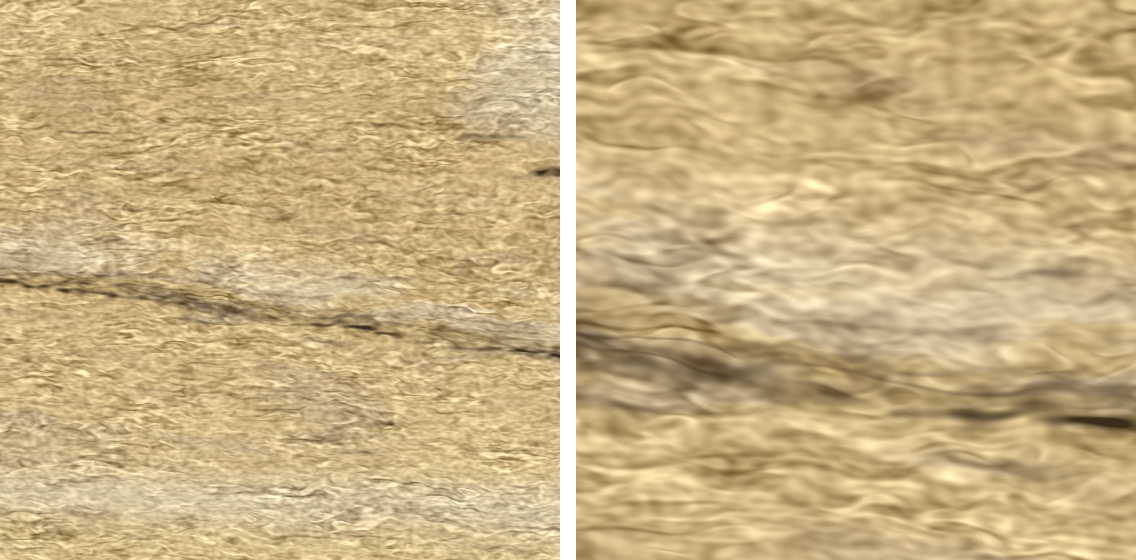
Left: the whole. Right: its middle third, enlarged.
A WebGL 2 fragment shader for this texture:

```glsl
#version 300 es
precision highp float;
// Pale weathered wood with short, crinkled horizontal fibres and a dark slanted seam.
// Stretched gradient noise forms the relief, its zero lines give crisp lit edges, and
// broad masks blend tan, yellow and grey; tapered strokes add the scattered cracks.

#define TAN vec3(0.790, 0.680, 0.480)
#define YELLOW vec3(0.845, 0.750, 0.550)
#define PALE vec3(0.840, 0.780, 0.655)
#define GREY vec3(0.700, 0.615, 0.485)
#define RELIEF 0.27
#define EDGE_LIGHT 0.20
#define SEAM_LEFT 0.500
#define SEAM_SLOPE -0.140
#define CRACKS 16

uniform vec2 u_resolution;
out vec4 fragColor;

float hash(vec2 p) {
    vec3 q = fract(p.xyx * vec3(0.1031, 0.1030, 0.0973));
    q += dot(q, q.yzx + 33.33);
    return fract((q.x + q.y) * q.z);
}

float cornerSlope(vec2 cell, vec2 offset) {
    float angle = 6.28318 * hash(cell);
    return dot(vec2(cos(angle), sin(angle)), offset);
}

// Signed gradient noise, roughly -0.7 to 0.7
float noise(vec2 p) {
    vec2 i = floor(p), f = p - i;
    vec2 w = f * f * f * (f * (f * 6.0 - 15.0) + 10.0);
    vec2 e = vec2(1.0, 0.0);
    return mix(mix(cornerSlope(i, f), cornerSlope(i + e, f - e), w.x),
               mix(cornerSlope(i + e.yx, f - e.yx), cornerSlope(i + 1.0, f - 1.0), w.x), w.y);
}

float cloud(vec2 p) {
    return noise(p) + 0.5 * noise(p * 2.1 + 17.3) + 0.25 * noise(p * 4.3 + 41.7);
}

float bell(float x, float width) {
    x /= width;
    return exp(-x * x);
}

// Soft horizontal stroke that tapers at both ends
float stroke(vec2 p, vec2 centre, float halfLength, float thickness) {
    vec2 d = p - centre;
    float taper = 1.0 - smoothstep(0.2, 1.0, abs(d.x) / halfLength);
    return taper * bell(d.y, thickness * (0.5 + 0.5 * taper));
}

// Fibre relief: long grain, short crinkles and fine fuzz
float fibres(vec2 p) {
    float grain = 0.45 * noise(p * vec2(17.0, 88.0) + 3.1);
    grain += 0.55 * noise(p * vec2(38.0, 128.0) + 11.7);
    grain += 0.60 * noise(p * vec2(85.0, 215.0) + 29.3);
    return grain;
}

// Paired light and dark lines along the zero crossings of the noise
float litEdge(vec2 p, vec2 scale, float seed) {
    float n = noise(p * scale + seed) / 0.16;
    float shown = smoothstep(-0.05, 0.30, noise(p * scale * vec2(0.6, 0.5) + seed + 7.0));
    return 2.0 * n * exp(-n * n) * shown;
}

void main() {
    vec2 uv = gl_FragCoord.xy / u_resolution;

    // Grain tilts with the seam in the lower half and wavers a little
    float tilt = 1.0 - smoothstep(0.45, 0.85, uv.y);
    vec2 p = uv;
    p.y -= 0.45 * SEAM_SLOPE * tilt * uv.x;
    p.y += 0.012 * noise(uv * vec2(5.0, 9.0)) + 0.0055 * noise(uv * vec2(27.0, 42.0));
    float seamY = SEAM_LEFT + SEAM_SLOPE * uv.x + 0.010 * noise(vec2(uv.x * 6.0, 2.7))
                + 0.008 * noise(uv * vec2(24.0, 30.0));
    float fromSeam = uv.y - seamY;

    // Broad tones
    float broad = cloud(p * vec2(2.2, 8.0) + 5.0);
    float streaks = cloud(p * vec2(4.0, 26.0) + 9.0);
    vec3 colour = mix(YELLOW, TAN, smoothstep(0.05, 0.55, uv.y + 0.25 * broad));
    colour = mix(colour, YELLOW, 0.35 * smoothstep(0.78, 1.0, uv.y + 0.2 * broad));
    float corner = length((uv - vec2(1.02, 0.88)) * vec2(1.0, 1.15)) + 0.09 * broad;
    float pale = 0.85 * (1.0 - smoothstep(0.10, 0.24, corner));
    pale += 0.80 * bell(uv.y - 0.125 + 0.04 * uv.x + 0.03 * broad, 0.050);
    pale += 0.80 * bell(fromSeam - 0.050, 0.055) * smoothstep(-0.35, 0.25, broad + streaks);
    colour = mix(colour, PALE, clamp(pale, 0.0, 0.9));
    float grey = 0.70 * bell(fromSeam - 0.025, 0.060) * smoothstep(-0.1, 0.45, streaks);
    grey += 0.65 * bell(uv.y - 0.27, 0.09) * smoothstep(-0.15, 0.35, broad - 0.4 * (uv.x - 0.4));
    grey += 0.35 * smoothstep(0.1, 0.5, streaks);
    colour = mix(colour, GREY, clamp(grey, 0.0, 0.85));
    colour += 0.045 * broad;

    // Raised fibres, crisp lit edges and sparse dark furrows
    float patches = 1.0 + 0.6 * noise(uv * vec2(6.0, 14.0) + 23.0);
    float light = RELIEF * fibres(p);
    light += EDGE_LIGHT * (0.6 * litEdge(p, vec2(14.0, 62.0), 61.0)
                         + 0.5 * litEdge(p, vec2(27.0, 84.0), 83.0));
    float furrow = noise(p * vec2(9.0, 60.0) + 51.0);
    float furrowShown = smoothstep(0.05, 0.35, noise(p * vec2(7.0, 30.0) + 77.0));
    light = light * patches - 0.16 * bell(furrow, 0.10) * furrowShown;
    colour += 0.012 + light * vec3(1.0, 1.0, 0.92);

    // Broken dark seam, with ragged strands in a shadow above it
    float broken = smoothstep(-0.25, 0.25, noise(vec2(uv.x * 7.0 + 0.4, 8.3)));
    float ragged = clamp(0.6 + 1.5 * noise(p * vec2(36.0, 120.0)), 0.0, 1.3);
    float dark = bell(fromSeam, 0.0050) * mix(0.30, 0.85, broken) * ragged;
    float strand = bell(noise(vec2(uv.x * 9.0, fromSeam * 75.0) + 33.0), 0.12);
    dark += bell(fromSeam - 0.014, 0.016) * (0.25 * ragged + 0.30 * strand);

    // Scattered hairline cracks, then the deep split near the right edge
    for (int i = 0; i < CRACKS; i++) {
        float id = float(i) + 1.0;
        vec2 centre = vec2(hash(vec2(id, 3.0)), 0.08 + 0.72 * hash(vec2(id, 7.0)));
        float size = hash(vec2(id, 13.0));
        dark += (0.2 + 0.3 * size) * ragged * stroke(p, centre, 0.03 + 0.07 * size, 0.0028);
    }
    dark += 0.55 * ragged * stroke(p, vec2(0.87, 0.762), 0.09, 0.0036);
    dark += 1.30 * (0.4 + 0.6 * ragged) * stroke(p, vec2(0.98, 0.715), 0.048, 0.0060);

    colour = mix(colour, vec3(0.20, 0.15, 0.08), clamp(dark, 0.0, 0.95));
    fragColor = vec4(clamp(colour, 0.0, 1.0), 1.0);
}
```
